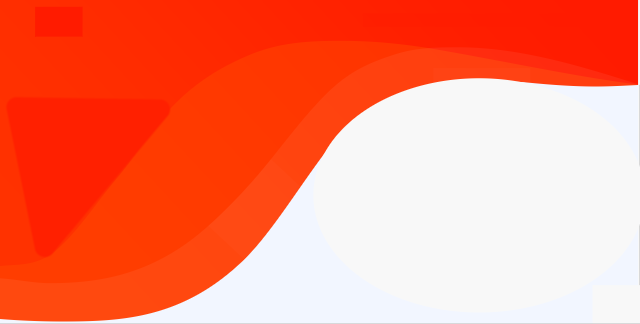
Reproduce this background procedurally as a WebGL 2 fragment shader.

```glsl
#version 300 es
precision highp float;
// Flowing red and orange waves above a pale page with a large off-white ellipse.
// Wave edges are Hermite splines; the other shapes are distance functions,
// painted back to front with derivative-based smoothing.

uniform vec2 u_resolution;
out vec4 fragColor;

const float ASPECT = 1.969;
const vec3 SCARLET = vec3(1.0, 0.105, 0.0);
const vec3 VERMILION = vec3(1.0, 0.195, 0.0);
const vec3 ORANGE = vec3(1.0, 0.24, 0.0);
const vec3 PATCH_RED = vec3(1.0, 0.125, 0.0);
const vec3 PAGE = vec3(0.949, 0.965, 1.0);
const vec3 PAPER = vec3(0.973);
const vec3 RULE_GRAY = vec3(0.82);

// Spline knots: x, height, slope
const vec3 BACK_WAVE[8] = vec3[8](
  vec3(0.0, 0.179, 0.10), vec3(0.167, 0.223, 0.8),
  vec3(0.359, 0.449, 1.2), vec3(0.526, 0.667, 1.05),
  vec3(0.769, 0.831, 0.42), vec3(1.051, 0.874, 0.0),
  vec3(1.333, 0.849, -0.17), vec3(ASPECT, 0.738, -0.13));
const vec3 FRONT_WAVE[8] = vec3[8](
  vec3(0.0, 0.141, -0.06), vec3(0.154, 0.126, 0.0),
  vec3(0.641, 0.303, 0.9), vec3(0.833, 0.508, 1.25),
  vec3(1.026, 0.731, 0.9), vec3(1.218, 0.833, 0.32),
  vec3(1.410, 0.854, 0.0), vec3(ASPECT, 0.738, -0.32));
const vec3 PAGE_EDGE[8] = vec3[8](
  vec3(0.0, 0.0154, -0.08), vec3(0.192, 0.0077, 0.0),
  vec3(0.744, 0.192, 0.95), vec3(0.992, 0.518, 1.35),
  vec3(1.282, 0.641, 0.5), vec3(1.615, 0.746, -0.10),
  vec3(1.833, 0.733, 0.0), vec3(ASPECT, 0.738, 0.05));

float hermite(vec3 a, vec3 b, float x) {
  float w = b.x - a.x;
  float t = clamp((x - a.x) / w, 0.0, 1.0);
  float s = 1.0 - t;
  return a.y * s * s * (1.0 + 2.0 * t) + b.y * t * t * (3.0 - 2.0 * t)
       + w * t * s * (a.z * s - b.z * t);
}

float waveHeight(vec3 knots[8], float x) {
  float y = knots[0].y;
  for (int i = 0; i < 7; i++) {
    if (x >= knots[i].x) y = hermite(knots[i], knots[i + 1], x);
  }
  return y;
}

float boxDistance(vec2 p, vec2 center, vec2 halfSize) {
  vec2 q = abs(p - center) - halfSize;
  return max(q.x, q.y);
}

float segmentDistance(vec2 p, vec2 a, vec2 b) {
  vec2 e = b - a;
  return length(p - a - e * clamp(dot(p - a, e) / dot(e, e), 0.0, 1.0));
}

float side(vec2 p, vec2 a, vec2 b) {
  return (b.x - a.x) * (p.y - a.y) - (b.y - a.y) * (p.x - a.x);
}

// Corners run clockwise
float triangleDistance(vec2 p, vec2 a, vec2 b, vec2 c) {
  float d = min(segmentDistance(p, a, b),
                min(segmentDistance(p, b, c), segmentDistance(p, c, a)));
  float outside = max(side(p, a, b), max(side(p, b, c), side(p, c, a)));
  return outside > 0.0 ? d : -d;
}

// Smooth coverage of the region where d is negative
float fill(float d) {
  float slope = length(vec2(dFdx(d), dFdy(d)));
  return clamp(0.5 - d / max(slope, 1e-5), 0.0, 1.0);
}

void main() {
  vec2 p = gl_FragCoord.xy / u_resolution * vec2(ASPECT, 1.0);

  // Red ground and the broad wave behind
  float t = smoothstep(0.0, 1.0, 0.75 * p.x / ASPECT + 0.35 * (p.y - 0.3));
  vec3 color = mix(VERMILION, SCARLET, t);
  vec3 backColor = mix(ORANGE, vec3(1.0, 0.19, 0.0), t);
  color = mix(color, backColor, fill(p.y - waveHeight(BACK_WAVE, p.x)));

  // Red patches and rounded triangle
  color = mix(color, SCARLET, fill(boxDistance(p, vec2(0.181, 0.933), vec2(0.073, 0.046))));
  color = mix(color, SCARLET, 0.4 * fill(boxDistance(p, vec2(1.481, 0.938), vec2(0.365, 0.021))));
  float tri = triangleDistance(p, vec2(0.051, 0.669), vec2(0.492, 0.662), vec2(0.138, 0.238));
  color = mix(color, PATCH_RED, 1.0 - smoothstep(-0.005, 0.005, tri - 0.031));

  // Translucent front wave with two faint panels
  float front = fill(p.y - waveHeight(FRONT_WAVE, p.x));
  color = mix(color, vec3(1.0), 0.06 * front);
  vec2 along = vec2(-0.684, -0.73);
  vec2 local = p - vec2(0.812, 0.336);
  local = vec2(dot(local, along), dot(local, vec2(-along.y, along.x)));
  float panels = max(fill(boxDistance(local, vec2(0.0), vec2(0.141, 0.103))),
                     fill(boxDistance(p, vec2(1.482, 0.768), vec2(0.149, 0.022))));
  color = mix(color, vec3(1.0), 0.018 * panels * front);

  // Pale page, right margin and thin border rules
  color = mix(color, PAGE, fill(p.y - waveHeight(PAGE_EDGE, p.x)));
  color = mix(color, PAPER, fill(1.963 - p.x));
  color = mix(color, RULE_GRAY, fill(max(1.9665 - p.x, p.y - 0.738)));

  // Off-white ellipse and corner square
  float ellipse = length((p - vec2(1.474, 0.397)) / vec2(0.510, 0.3615)) - 1.0;
  color = mix(color, PAPER, fill(ellipse));
  color = mix(color, PAPER, fill(boxDistance(p, vec2(1.896, 0.06), vec2(0.073, 0.06))));
  color = mix(color, RULE_GRAY, fill(p.y - 0.0025));

  fragColor = vec4(color, 1.0);
}
```
